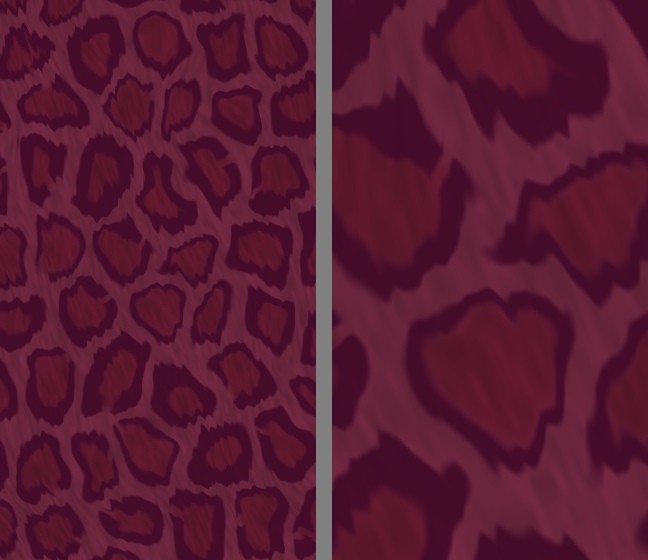
Left: the whole. Right: its middle third, enlarged.
A WebGL 1 fragment shader for this pattern:

```glsl
precision highp float;
uniform vec2 u_resolution;

const vec3 FUR_PINK = vec3(0.405, 0.143, 0.232);
const vec3 FUR_RED = vec3(0.358, 0.090, 0.174);
const vec3 SPOT_DARK = vec3(0.268, 0.046, 0.156);
const vec2 ROSETTES = vec2(5.0, 4.6);  // rosettes per canvas width
const float ROUNDING = 15.0;           // higher gives sharper cell corners
const float FUR_TILT = 0.32;

vec2 hash2(vec2 p) {
  vec3 q = fract(p.xyx * vec3(0.1031, 0.1030, 0.0973));
  q += dot(q, q.yzx + 33.33);
  return fract((q.xx + q.yz) * q.zy);
}

float noise(vec2 p) {
  vec2 i = floor(p);
  vec2 f = fract(p);
  f = f * f * (3.0 - 2.0 * f);
  float low = mix(hash2(i).x, hash2(i + vec2(1.0, 0.0)).x, f.x);
  float high = mix(hash2(i + vec2(0.0, 1.0)).x, hash2(i + 1.0).x, f.x);
  return mix(low, high, f.y);
}

// Hair-aligned coordinates: x runs across the strands, y along them
vec2 furCoords(vec2 uv) {
  float c = cos(FUR_TILT);
  float s = sin(FUR_TILT);
  float bend = 0.13 * noise(uv * 3.5);
  return vec2(c * uv.x + s * uv.y + bend, c * uv.y - s * uv.x);
}

// Jittered seed, with every other row shifted by half a cell
vec2 seedPoint(vec2 cell) {
  vec2 jitter = 0.5 + 0.68 * (hash2(cell + 17.0) - 0.5);
  return cell + jitter + vec2(0.5 * mod(cell.y, 2.0), 0.0);
}

vec2 nearestCell(vec2 p) {
  vec2 base = floor(p);
  vec2 best = base;
  float bestDist = 1e3;
  for (int j = -2; j <= 2; j++) {
    for (int i = -2; i <= 2; i++) {
      vec2 cell = base + vec2(float(i), float(j));
      vec2 r = seedPoint(cell) - p;
      float d = dot(r, r);
      if (d < bestDist) {
        bestDist = d;
        best = cell;
      }
    }
  }
  return best;
}

// x: rounded distance to the cell border, y: the same at the seed
vec2 borderDistance(vec2 p, vec2 cell) {
  vec2 seed = seedPoint(cell);
  vec2 sum = vec2(0.0);
  for (int j = -2; j <= 2; j++) {
    for (int i = -2; i <= 2; i++) {
      vec2 offset = vec2(float(i), float(j));
      if (dot(offset, offset) > 0.5) {
        vec2 other = seedPoint(cell + offset);
        vec2 axis = normalize(other - seed);
        vec2 d = vec2(dot(0.5 * (seed + other) - p, axis),
                      0.5 * length(other - seed));
        sum += exp(-ROUNDING * d);
      }
    }
  }
  return -log(sum) / ROUNDING;
}

// Opening that runs from the seed outwards through the ring
float ringGap(vec2 r, vec2 rnd, float wobble) {
  float angle = 6.2832 * rnd.x;
  vec2 dir = vec2(cos(angle), sin(angle));
  float d = length(r - dir * max(dot(r, dir), 0.0));
  float halfWidth = 0.065 + 0.09 * (wobble - 0.5);
  return step(0.48, rnd.y) * (1.0 - smoothstep(-0.03, 0.03, d - halfWidth));
}

void main() {
  vec2 uv = gl_FragCoord.xy / u_resolution.x;
  vec2 fur = furCoords(uv);
  float strand = 0.65 * noise(fur * vec2(115.0, 26.0))
               + 0.35 * noise(fur * vec2(60.0, 14.0) + 40.0);
  float tuft = 0.6 * noise(fur * vec2(52.0, 8.0) + 90.0)
             + 0.4 * noise(fur * vec2(100.0, 14.0) + 130.0);

  // Uneven outlines, pulled along the hairs into tufts
  vec2 p = uv * ROSETTES + 3.0;
  vec2 wobble = vec2(noise(p * 2.6), noise(p * 2.6 + 50.0));
  p += 0.2 * (wobble - 0.5);
  p += vec2(-sin(FUR_TILT), cos(FUR_TILT)) * 0.21 * (tuft - 0.5);

  vec2 cell = nearestCell(p);
  vec2 border = borderDistance(p, cell);
  float lumps = noise(p * 3.7 + 20.0);

  // Dark ring with a ragged heart and an occasional opening
  float outer = 0.085 + 0.06 * (lumps - 0.5);
  float inner = border.y * (0.67 + 0.42 * (wobble.y - 0.5));
  float spot = smoothstep(-0.024, 0.024, border.x - outer);
  float heart = smoothstep(-0.03, 0.03, border.x - max(inner, outer + 0.09));
  float gap = ringGap(p - seedPoint(cell), hash2(cell + 71.0), lumps);
  float ring = spot * (1.0 - max(heart, gap));

  // Fur shading
  float patchTone = noise(uv * 9.0 + 7.0) - 0.5;
  vec3 coat = mix(FUR_PINK, FUR_RED, smoothstep(0.06, 0.24, border.x));
  coat *= 1.0 + 0.26 * (strand - 0.5) + 0.08 * patchTone;
  vec3 dark = SPOT_DARK * (1.0 + 0.08 * (strand - 0.5));
  gl_FragColor = vec4(mix(coat, dark, ring), 1.0);
}
```
